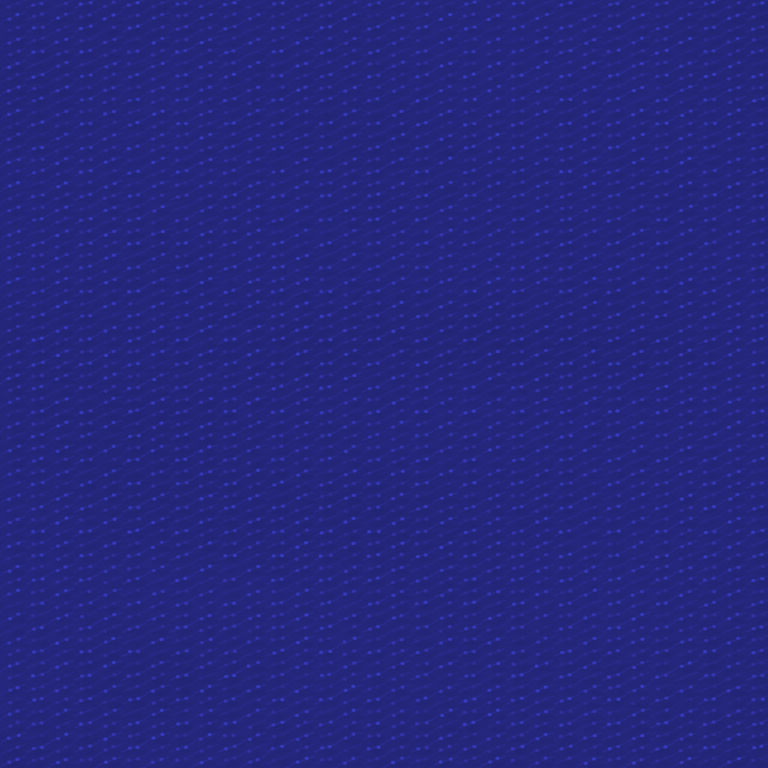
Reproduce this texture procedurally as a Shadertoy shader.

```glsl
// Fine blue twill cloth: a grid of small cells, each holding a short, worn rib
// that rises to the right and carries bright flecks. Strong and weak stitches
// alternate like a checkerboard; hashes and noise vary strength and place.

#define REPEATS vec2(32.0, 64.0)
#define BASE_COLOR vec3(0.140, 0.150, 0.480)
#define RIB_COLOR vec3(0.165, 0.175, 0.565)
#define FLECK_COLOR vec3(0.220, 0.230, 0.740)
#define RIB_SLOPE 0.38
#define RIB_HALF_LENGTH 0.95
#define RIB_HALF_WIDTH 0.075
#define FLECK_RADIUS 0.135
#define JITTER 0.07
#define GRAIN 0.045

float hash(vec2 p) {
    vec3 q = fract(vec3(p.xyx) * 0.1031);
    q += dot(q, q.yzx + 33.33);
    return fract((q.x + q.y) * q.z);
}

float valueNoise(vec2 p) {
    vec2 i = floor(p), f = fract(p);
    f = f * f * (3.0 - 2.0 * f);
    vec2 e = vec2(1.0, 0.0);
    return mix(mix(hash(i), hash(i + e), f.x),
               mix(hash(i + e.yx), hash(i + e.xx), f.x), f.y);
}

float segmentDistance(vec2 p, vec2 a, vec2 b) {
    vec2 ab = b - a;
    float t = clamp(dot(p - a, ab) / dot(ab, ab), 0.0, 1.0);
    return length(p - a - ab * t);
}

// Coverage of a shape from its signed distance, softened over one pixel.
float coverage(float dist, float pixel) {
    return clamp(0.5 - dist / pixel, 0.0, 1.0);
}

void mainImage(out vec4 fragColor, in vec2 fragCoord) {
    vec2 uv = fragCoord / iResolution.xy;

    // Local units are one cell height, so that round flecks stay round.
    vec2 stretch = vec2(REPEATS.y / REPEATS.x, 1.0);
    vec2 grid = uv * REPEATS;
    vec2 p = grid * stretch;
    float pixel = REPEATS.y / iResolution.y;

    float ribMask = 0.0, furrowMask = 0.0, fleckMask = 0.0;
    vec2 along = RIB_HALF_LENGTH * vec2(1.0, RIB_SLOPE);

    // Ribs and flecks reach over cell borders, so visit the neighbours too.
    for (int y = -1; y <= 1; y++) {
        for (int x = -1; x <= 1; x++) {
            vec2 cell = floor(grid) + vec2(x, y);
            vec2 local = p - cell * stretch;
            float weak = mod(cell.x + cell.y, 2.0);
            float oddColumn = mod(cell.x, 2.0);

            // Broken rib with a shaded furrow below it.
            vec2 middle = vec2(1.15, mix(0.60, 0.70, oddColumn));
            float rib = segmentDistance(local, middle - along, middle + along);
            float ribStrength = mix(1.0, 0.65, weak) * mix(0.7, 1.0, hash(cell + 71.0));
            ribMask = max(ribMask, coverage(rib - RIB_HALF_WIDTH, pixel) * ribStrength);
            float below = length((local - middle + vec2(-0.3, 0.35)) * vec2(0.6, 1.5));
            furrowMask = max(furrowMask, 1.0 - smoothstep(0.1, 0.7, below));

            // Two flecks on the rib; weak stitches show them faintly.
            for (int i = 0; i < 2; i++) {
                float side = float(i) * 2.0 - 1.0;
                vec2 id = cell + float(i) * 131.0;
                vec2 nudge = vec2(hash(id + 3.0), hash(id + 29.0)) * 2.0 - 1.0;
                vec2 center = middle + side * vec2(0.36, mix(0.16, 0.06, oddColumn));
                vec2 offset = local - center - nudge * JITTER;
                float fleck = length(offset * vec2(0.8, 1.0)) - FLECK_RADIUS;
                float vigor = hash(id + 53.0);
                float strength = mix(mix(0.65, 1.0, vigor), 0.65 * vigor, weak);
                fleckMask = max(fleckMask, coverage(fleck, pixel) * strength);
            }
        }
    }

    // Ground: slow tone drift and thread grain that follows the ribs.
    vec2 sheared = vec2(p.x, p.y - RIB_SLOPE * p.x);
    float drift = valueNoise(uv * vec2(5.0, 9.0)) - 0.5;
    float grain = valueNoise(sheared * vec2(1.6, 5.0)) - 0.5;
    float wear = 0.45 + 0.55 * valueNoise(sheared * vec2(2.5, 4.0) + 17.0);

    vec3 color = BASE_COLOR * (1.0 + 0.03 * drift + GRAIN * grain - 0.03 * furrowMask);
    color = mix(color, RIB_COLOR, ribMask * wear);
    color = mix(color, FLECK_COLOR, fleckMask);
    fragColor = vec4(color, 1.0);
}
```
